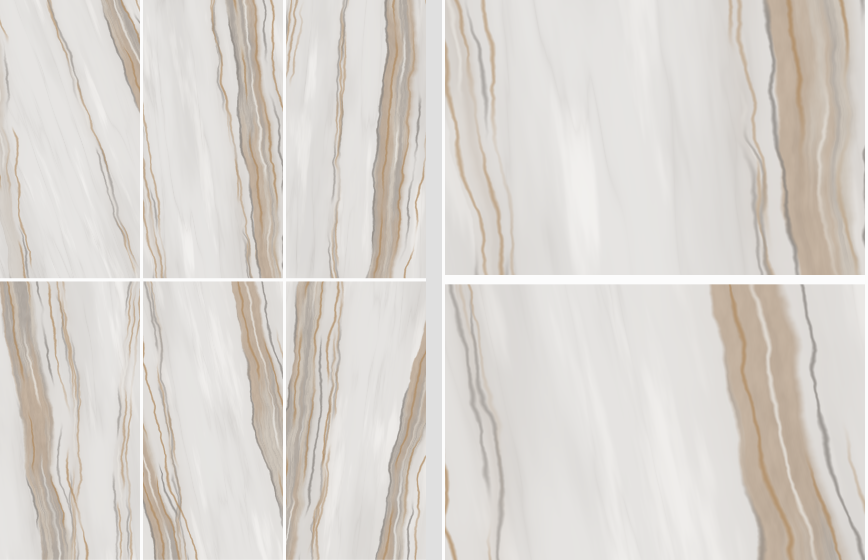
Left: the whole. Right: its middle third, enlarged.
This texture is drawn by a WebGL 1 fragment shader. Its source:

```glsl
precision highp float;
// Six tall pale marble slabs, three across and two down, with taupe and ochre veins and white joints.
uniform vec2 u_resolution;

float hash(vec2 p) {
  vec3 q = fract(p.xyx * vec3(0.1031, 0.1030, 0.0973));
  q += dot(q, q.yzx + 33.33);
  return fract((q.x + q.y) * q.z);
}

float noise(vec2 p) {
  vec2 i = floor(p), f = fract(p);
  f = f * f * (3.0 - 2.0 * f);
  return mix(mix(hash(i), hash(i + vec2(1, 0)), f.x),
             mix(hash(i + vec2(0, 1)), hash(i + vec2(1, 1)), f.x), f.y);
}

float fbm(vec2 p) {
  float sum = 0.0, amp = 0.5;
  for (int i = 0; i < 5; i++) {
    sum += amp * noise(p);
    p = p * 2.03 + 17.1;
    amp *= 0.5;
  }
  return sum;
}

// Sideways distance to a vein: x at top, x at bottom, bow, half width
float veinOffset(vec2 p, vec4 vein, float seed) {
  float t = p.y * 0.5;
  float x = mix(vein.x, vein.y, t) + vein.z * 4.0 * t * (1.0 - t);
  float sway = 0.10 * (fbm(vec2(seed, p.y * 2.2)) - 0.5);
  float ragged = 0.035 * (fbm(p * vec2(7.0, 9.0) + seed) - 0.5);
  return p.x - x - sway - ragged;
}

vec3 addVein(vec3 color, vec2 p, vec4 vein, float seed, float pixel) {
  float d = veinOffset(p, vein, seed);
  float width = vein.w * (0.75 + 0.5 * noise(vec2(seed * 3.1, p.y * 2.0)));
  float u = d / width;
  float body = smoothstep(0.02, 0.08, vein.w);

  // Pale stain around the vein
  float stain = exp(-abs(d - 0.4 * width) * mix(28.0, 7.5, body));
  stain *= 0.35 + 0.9 * fbm(vec2(d * 14.0, p.y * 2.0) + seed);
  color = mix(color, vec3(0.82, 0.795, 0.77), 0.75 * stain);

  // Layered stone inside the band
  float grain = fbm(vec2(d * 32.0, p.y * 1.6) + seed);
  float warm = fbm(vec2(d * 13.0, p.y * 1.3) + seed + 40.0);
  vec3 rock = mix(vec3(0.68, 0.65, 0.62), vec3(0.80, 0.765, 0.72), smoothstep(0.3, 0.66, grain));
  rock = mix(rock, vec3(0.74, 0.655, 0.57), 0.75 * smoothstep(0.42, 0.64, warm));
  rock += 0.05 * (fbm(p * vec2(60.0, 22.0)) - 0.5);
  float soft = 0.08 + 0.3 * noise(vec2(p.y * 4.0, seed));
  float fill = smoothstep(-1.0 - 0.08, -1.0 + 0.08, u) * (1.0 - smoothstep(1.0 - soft, 1.0 + soft, u));
  color = mix(color, rock, 0.93 * fill * body);

  // Broken seams, alternately grey and ochre, with a white calcite thread
  for (int i = 0; i < 6; i++) {
    float k = float(i);
    float jitter = 0.035 * (fbm(vec2(p.y * 5.0, seed + k * 9.7)) - 0.5);
    float seam = d - width * (k * 0.62 - 1.0) - jitter;
    float thick = 0.003 + 0.007 * noise(vec2(p.y * 11.0, k + seed));
    float ink = 1.0 - smoothstep(0.0, thick + pixel, abs(seam));
    ink *= smoothstep(0.3, 0.62, noise(vec2(p.y * 3.2 + k * 5.3, seed + k)));
    vec3 tint = mix(vec3(0.54, 0.52, 0.50), vec3(0.69, 0.55, 0.39), mod(k, 2.0));
    if (i == 2) tint = vec3(0.92, 0.91, 0.89);
    color = mix(color, tint, ink * mix(0.55, 0.75, body));
  }
  return color;
}

vec3 slab(vec2 p, vec2 id, float pixel) {
  // Broad vein, side vein and hairline of each slab
  vec4 broad = vec4(0.80, 1.50, 0.00, 0.095);
  vec4 side = vec4(-0.08, 0.12, -0.02, 0.045);
  vec4 hair = vec4(0.34, 0.98, 0.00, 0.012);
  if (id.y < 0.5) {
    if (id.x > 1.5) {
      broad = vec4(0.82, 0.69, 0.02, 0.11);
      side = vec4(0.06, -0.25, 0.00, 0.035);
      hair = vec4(0.41, 0.33, 0.00, 0.012);
    } else if (id.x > 0.5) {
      broad = vec4(0.68, 0.93, 0.02, 0.095);
      side = vec4(-0.18, 0.11, 0.00, 0.035);
      hair = vec4(0.50, 0.76, 0.00, 0.010);
    }
  } else if (id.x < 0.5) {
    broad = vec4(0.12, 0.40, 0.00, 0.105);
    side = vec4(0.98, 0.88, -0.06, 0.028);
    hair = vec4(0.42, 0.53, 0.05, 0.018);
  } else if (id.x < 1.5) {
    broad = vec4(0.73, 1.16, -0.04, 0.10);
    side = vec4(-0.30, 0.17, 0.00, 0.085);
    hair = vec4(0.05, 0.28, 0.00, 0.012);
  } else {
    broad = vec4(0.19, -0.05, 0.01, 0.09);
    side = vec4(1.15, 0.72, -0.03, 0.085);
    hair = vec4(0.38, 0.20, 0.03, 0.012);
  }
  float seed = id.x * 7.3 + id.y * 19.7 + 3.0;

  // Clouded ground drawn out along the broad vein
  float flow = p.x - mix(broad.x, broad.y, p.y * 0.5);
  float cloud = fbm(vec2(flow * 5.0, p.y * 0.9) + seed);
  vec3 color = mix(vec3(0.865, 0.857, 0.847), vec3(0.902, 0.896, 0.888), smoothstep(0.25, 0.58, cloud));
  float ridge = 1.0 - abs(2.0 * fbm(vec2(flow * 8.0, p.y * 0.8) + seed + 60.0) - 1.0);
  color -= vec3(0.045, 0.048, 0.05) * pow(ridge, 14.0) * noise(p * 4.0 + seed);
  color += 0.045 * smoothstep(0.56, 0.75, fbm(vec2(flow * 11.0, p.y * 1.5) + seed + 90.0));

  color = addVein(color, p, hair, seed + 31.0, pixel);
  color = addVein(color, p, side, seed + 57.0, pixel);
  return addVein(color, p, broad, seed, pixel);
}

void main() {
  vec2 uv = gl_FragCoord.xy / u_resolution;
  vec2 pitch = vec2(2.9796, 1.9896), halfGap = vec2(0.0102, 0.0056);
  vec2 grid = vec2(uv.x, 1.0 - uv.y) * pitch;
  vec2 pixel = pitch / u_resolution;
  vec3 color = slab(fract(grid) * vec2(1.02, 2.02), floor(grid), pixel.x);

  // White joints between the slabs only
  vec2 toJoint = abs(fract(grid + 0.5 + halfGap) - 0.5) - halfGap;
  vec2 face = smoothstep(-0.5 * pixel, 0.5 * pixel, toJoint);
  gl_FragColor = vec4(mix(vec3(0.99), color, face.x * face.y), 1.0);
}
```
